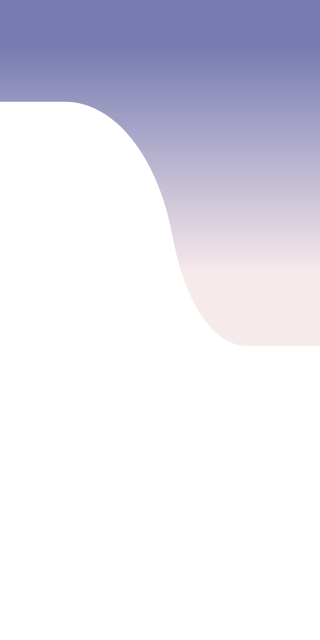
This background is drawn by a Shadertoy shader. Its source:

```glsl
// Dusk gradient from indigo to blush above a white S-curved wave.

// Lengths are in canvas widths, measured from the top left corner.
const vec2 CANVAS_SPAN = vec2(1.0, 2.0);

const vec3 INDIGO = vec3(0.467, 0.482, 0.698);
const vec3 BLUSH  = vec3(0.967, 0.918, 0.922);
const vec3 WHITE  = vec3(1.0);

const float FADE_START = 0.143;
const float FADE_END   = 0.854;

const vec2 CREST        = vec2(0.203, 0.318);   // end of the upper flat
const vec2 CREST_RADII  = vec2(0.3516, 0.5964);
const vec2 TROUGH       = vec2(0.771, 1.081);   // start of the lower flat
const vec2 TROUGH_RADII = vec2(0.2474, 0.5286);
const float JOIN_X      = 0.5404;               // where the two arcs meet
const float SLOPE_STEP  = 0.004;

// Vertical fall of an elliptical arc at a horizontal offset from its apex.
float arcDrop(float offset, vec2 radii) {
    float s = clamp(offset / radii.x, 0.0, 1.0);
    return radii.y * (1.0 - sqrt(1.0 - s * s));
}

// Depth of the wave edge: a convex arc followed by a concave one.
float waveEdge(float x) {
    return x < JOIN_X
        ? CREST.y + arcDrop(x - CREST.x, CREST_RADII)
        : TROUGH.y - arcDrop(TROUGH.x - x, TROUGH_RADII);
}

// Approximate signed distance to the wave, positive inside the white.
float waveDistance(vec2 p) {
    float slope = (waveEdge(p.x + SLOPE_STEP) - waveEdge(p.x - SLOPE_STEP))
                / (2.0 * SLOPE_STEP);
    return (p.y - waveEdge(p.x)) / sqrt(1.0 + slope * slope);
}

void mainImage(out vec4 fragColor, in vec2 fragCoord) {
    vec2 uv = fragCoord / iResolution.xy;
    vec2 p = vec2(uv.x, 1.0 - uv.y) * CANVAS_SPAN;
    float pixel = CANVAS_SPAN.y / iResolution.y;

    // Sky
    float fade = clamp((p.y - FADE_START) / (FADE_END - FADE_START), 0.0, 1.0);
    vec3 color = mix(INDIGO, BLUSH, fade);

    // White wave with a smooth edge
    float cover = clamp(waveDistance(p) / pixel + 0.5, 0.0, 1.0);
    color = mix(color, WHITE, cover);

    fragColor = vec4(color, 1.0);
}
```
